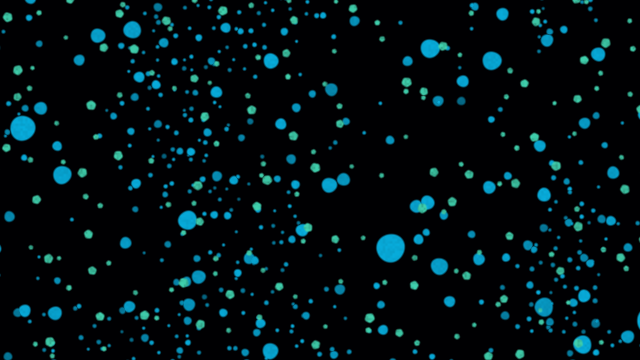
Reproduce this background procedurally as a Shadertoy shader.

```glsl
// Soft cyan droplets and small green specks scattered over black.
// Each size class is a jittered grid of slightly wobbly discs; the finest
// droplets are thinned by low-frequency noise so that they gather in clusters.

const vec3 BACKGROUND = vec3(0.0, 0.0, 0.007);
const vec3 CYAN = vec3(0.03, 0.69, 0.88);
const vec3 GREEN = vec3(0.255, 0.83, 0.69);
const float RIM_INNER = 0.0030;             // soft rim, inside the outline
const float RIM_OUTER = 0.0044;             // soft rim, outside the outline
const vec2 CLUSTER_FREQ = vec2(3.6, 2.4);   // clusters are taller than wide
const float MOTTLE_FREQ = 150.0;
const float CYAN_MOTTLE = 0.08;
const float GREEN_MOTTLE = 0.22;
const float TAU = 6.2831853;

vec4 hash4(vec2 p, float seed) {
    vec4 q = fract(vec4(p.xyx, seed) * vec4(0.1031, 0.1030, 0.0973, 0.1099));
    q += dot(q, q.wzxy + 33.33);
    return fract((q.xxyz + q.yzzw) * q.zywx);
}

float valueNoise(vec2 p) {
    vec2 i = floor(p), f = fract(p);
    f = f * f * (3.0 - 2.0 * f);
    float low = mix(hash4(i, 3.7).x, hash4(i + vec2(1, 0), 3.7).x, f.x);
    float high = mix(hash4(i + vec2(0, 1), 3.7).x, hash4(i + 1.0, 3.7).x, f.x);
    return mix(low, high, f.y);
}

// Share of cells filled in a clustered layer
float clusterDensity(vec2 p) {
    return smoothstep(0.32, 0.70, valueNoise(p * CLUSTER_FREQ + 7.3));
}

// Coverage of a disc, slightly oval and bent by an angular wave
float blob(vec2 d, float radius, float lobes, float wobble, float phase) {
    float dist = length(d);
    if (dist > radius * 1.3 + RIM_OUTER) return 0.0;
    float angle = atan(d.y, d.x + 1e-6);
    float bend = 0.7 * sin(2.0 * angle + phase * TAU)
               + sin(lobes * angle + phase * 5.0 * TAU);
    float outline = radius * (1.0 + wobble * bend);
    return 1.0 - smoothstep(-RIM_INNER, RIM_OUTER, dist - outline);
}

// One size class: radii between sizes.x and sizes.y, brightness from dimmest to 1
float dots(vec2 p, float cell, vec2 sizes, float density, float clumping,
           float dimmest, float lobes, float wobble, float seed) {
    vec2 home = floor(p / cell);
    float light = 0.0;
    for (int y = -1; y <= 1; y++)
    for (int x = -1; x <= 1; x++) {
        vec2 id = home + vec2(x, y);
        vec4 place = hash4(id + 17.0, seed);
        vec4 look = hash4(id + 91.0, seed + 5.3);
        vec2 center = (id + 0.04 + 0.92 * place.xy) * cell;
        float fill = density;
        if (clumping > 0.0) fill *= mix(1.0, clusterDensity(center), clumping);
        if (place.z > fill) continue;
        float radius = mix(sizes.x, sizes.y, place.w);
        float shade = mix(dimmest, 1.0, sqrt(look.x));
        light = max(light, shade * blob(p - center, radius, lobes, wobble, look.y));
    }
    return light;
}

void mainImage(out vec4 fragColor, in vec2 fragCoord) {
    vec2 p = fragCoord / iResolution.y;

    // Cyan droplets, from the few large ones down to fine spray
    float cyan = dots(p, 0.75, vec2(0.033, 0.039), 1.0, 0.0, 0.96, 3.0, 0.02, 11.0);
    cyan = max(cyan, dots(p, 0.31, vec2(0.018, 0.026), 1.0, 0.0, 0.85, 3.0, 0.03, 23.0));
    cyan = max(cyan, dots(p, 0.205, vec2(0.012, 0.017), 1.0, 0.0, 0.72, 3.0, 0.03, 37.0));
    cyan = max(cyan, dots(p, 0.086, vec2(0.007, 0.0115), 0.75, 0.8, 0.6, 3.0, 0.03, 41.0));
    cyan = max(cyan, dots(p, 0.043, vec2(0.0030, 0.0062), 0.85, 0.93, 0.55, 3.0, 0.02, 59.0));

    // Green specks, spread evenly in two sizes
    float green = dots(p, 0.152, vec2(0.0098, 0.0124), 0.94, 0.0, 0.9, 5.0, 0.04, 67.0);
    green = max(green, dots(p, 0.130, vec2(0.0048, 0.0070), 0.94, 0.0, 0.85, 5.0, 0.03, 83.0));

    // Uneven pigment
    float mottle = valueNoise(p * MOTTLE_FREQ);
    vec3 color = mix(BACKGROUND, CYAN, cyan * (1.0 - CYAN_MOTTLE * mottle));
    color = mix(color, GREEN * (1.0 - GREEN_MOTTLE * mottle * mottle), green);
    fragColor = vec4(color, 1.0);
}
```
